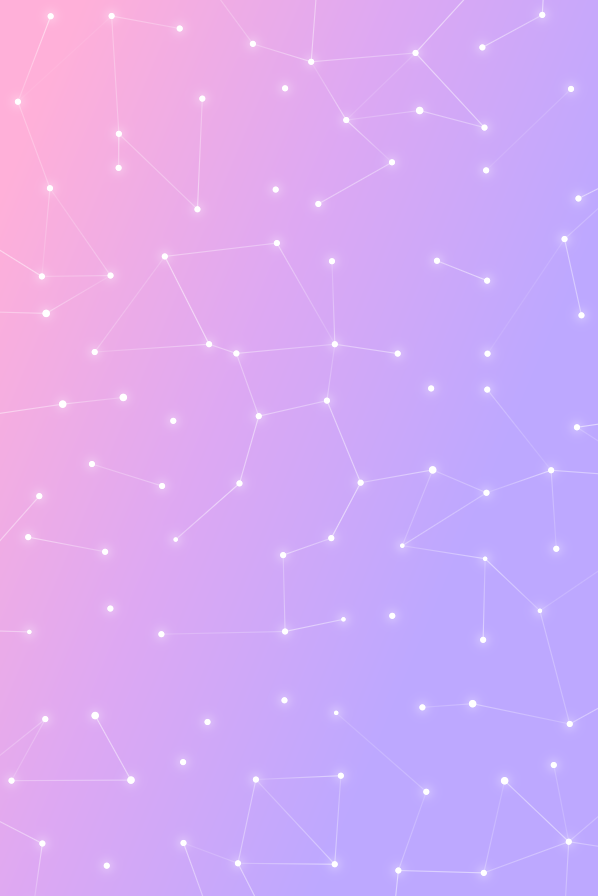
Reproduce this background procedurally as a Shadertoy shader.

```glsl
// Pink to lavender gradient with glowing white nodes joined by faint constellation lines

vec3 hash3(vec2 p) {
    vec3 q = fract(p.xyx * vec3(0.1031, 0.1030, 0.0973));
    q += dot(q, q.yxz + 33.33);
    return fract((q.xxy + q.yzz) * q.zyx);
}

// Jittered node position inside a grid cell
vec2 nodeAt(vec2 cell) {
    return cell + 0.5 + 0.7 * (hash3(cell + 17.0).xy - 0.5);
}

// Dot of varied size with a soft halo
float nodeGlow(vec2 p, vec2 cell, float pixel) {
    float d = distance(p, nodeAt(cell));
    float kind = hash3(cell + 71.0).z;
    float radius = kind < 0.1 ? 0.032 : kind > 0.88 ? 0.052 : 0.043;
    float disc = smoothstep(0.7, -0.7, (d - radius) / pixel);
    return max(disc, 0.22 * exp(-d * d / 0.011));
}

// Hairline between two nodes, kept at random and fading along its length
float link(vec2 p, vec2 a, vec2 b, vec3 rnd, float pixel) {
    if (rnd.x > 0.31) return 0.0;
    vec2 ab = b - a;
    float t = clamp(dot(p - a, ab) / dot(ab, ab), 0.0, 1.0);
    float d = distance(p, a + ab * t);
    float halfWidth = 0.0075;
    float cover = clamp(0.5 + (halfWidth - d) / pixel, 0.0, 1.0)
                * min(1.0, 2.0 * halfWidth / pixel + 0.5);
    float strength = mix(0.1 + 0.45 * rnd.y, 0.1 + 0.45 * rnd.z, t);
    return cover * strength * smoothstep(2.1, 1.3, length(ab));
}

vec3 backdrop(vec2 uv) {
    float t = 0.95 * uv.x + 0.6 * (1.0 - uv.y);
    vec3 pink = vec3(1.0, 0.69, 0.85);
    vec3 orchid = vec3(0.87, 0.66, 0.95);
    vec3 lavender = vec3(0.742, 0.66, 1.0);
    vec3 warm = mix(pink, orchid, clamp((t - 0.13) / 0.49, 0.0, 1.0));
    return mix(warm, lavender, clamp((t - 0.62) / 0.48, 0.0, 1.0));
}

void mainImage(out vec4 fragColor, in vec2 fragCoord) {
    // Eight grid cells span the canvas width
    float pixel = 8.0 / iResolution.x;
    vec2 p = fragCoord * pixel;
    vec2 home = floor(p);

    float lines = 0.0;
    float dots = 0.0;
    for (int y = -2; y <= 1; y++) {
        for (int x = -2; x <= 1; x++) {
            vec2 cell = home + vec2(x, y);
            vec2 a = nodeAt(cell);
            vec2 right = nodeAt(cell + vec2(1, 0));
            vec2 up = nodeAt(cell + vec2(0, 1));
            vec2 corner = nodeAt(cell + 1.0);

            // One side each way and a single diagonal, so links rarely cross
            lines = max(lines, link(p, a, right, hash3(cell + 131.0), pixel));
            lines = max(lines, link(p, a, up, hash3(cell + 257.0), pixel));
            bool rising = hash3(cell + 401.0).x < 0.5;
            lines = max(lines, link(p, rising ? a : right, rising ? corner : up,
                                    hash3(cell + 523.0), pixel));
            dots = max(dots, nodeGlow(p, cell, pixel));
        }
    }

    vec3 color = backdrop(fragCoord / iResolution.xy);
    color = mix(color, vec3(1.0), lines);
    color = mix(color, vec3(1.0), dots);
    fragColor = vec4(color, 1.0);
}
```
